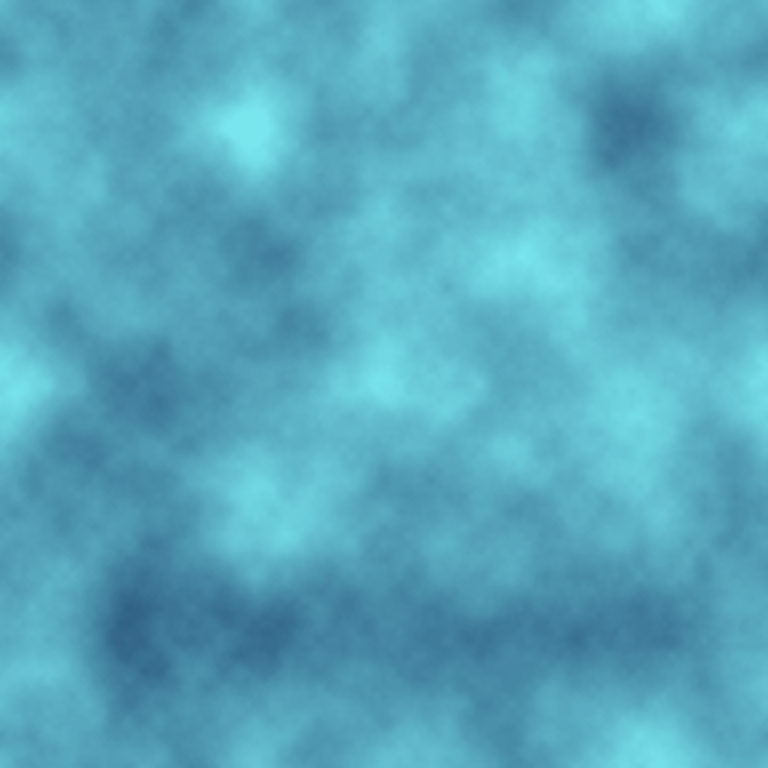
Write a WebGL 1 fragment shader that draws this texture.

```glsl
precision highp float;
// Soft teal cloud texture: seamless fractal value noise on a blue to cyan ramp.

uniform vec2 u_resolution;

#define BASE_CELLS 6.0
#define OCTAVES 6
#define GAIN 0.5
#define DRIFT_CELLS 3.0
#define DRIFT_AMOUNT 0.2
#define CONTRAST 1.5
#define MID_TONE 0.558
#define SEED 3.0
#define DRIFT_SEED 211.0
#define DEEP_BLUE vec3(0.19, 0.38, 0.525)
#define PALE_CYAN vec3(0.473, 0.90, 0.932)

float hash(vec2 p) {
  return fract(sin(dot(p, vec2(311.7, 127.1))) * 43758.5453);
}

// Lattice value that wraps after a whole number of cells.
float lattice(vec2 cell, float cells, float seed) {
  return hash(mod(cell, cells) + seed);
}

float tiledNoise(vec2 uv, float cells, float seed) {
  vec2 p = uv * cells;
  vec2 cell = floor(p);
  vec2 f = fract(p);
  vec2 blend = f * f * (3.0 - 2.0 * f);
  float low = mix(lattice(cell, cells, seed),
                  lattice(cell + vec2(1.0, 0.0), cells, seed), blend.x);
  float high = mix(lattice(cell + vec2(0.0, 1.0), cells, seed),
                   lattice(cell + vec2(1.0, 1.0), cells, seed), blend.x);
  return mix(low, high, blend.y);
}

// Mean of a coarse lattice whose size divides BASE_CELLS; keeps the overall tone
// independent of the seed.
float coarseMean(float cells, float seed) {
  float sum = 0.0;
  for (float y = 0.0; y < BASE_CELLS; y++) {
    for (float x = 0.0; x < BASE_CELLS; x++) {
      sum += lattice(vec2(x, y), cells, seed);
    }
  }
  return sum / (BASE_CELLS * BASE_CELLS);
}

// Broad drift that gathers the clouds into larger banks, centred on zero.
float drift(vec2 uv) {
  return DRIFT_AMOUNT * (tiledNoise(uv, DRIFT_CELLS, DRIFT_SEED)
                         - coarseMean(DRIFT_CELLS, DRIFT_SEED));
}

// Sum of octaves, centred on zero.
float clouds(vec2 uv) {
  float amplitude = 0.5;
  float cells = BASE_CELLS;
  float seed = SEED;
  float mean = coarseMean(BASE_CELLS, SEED);
  float sum = 0.0;
  for (int i = 0; i < OCTAVES; i++) {
    sum += amplitude * (tiledNoise(uv, cells, seed) - mean);
    mean = 0.5;
    amplitude *= GAIN;
    cells *= 2.0;
    seed += 17.0;
  }
  return sum;
}

void main() {
  vec2 uv = gl_FragCoord.xy / u_resolution;
  float tone = clamp(MID_TONE + CONTRAST * (clouds(uv) + drift(uv)), 0.0, 1.0);
  gl_FragColor = vec4(mix(DEEP_BLUE, PALE_CYAN, tone), 1.0);
}
```
